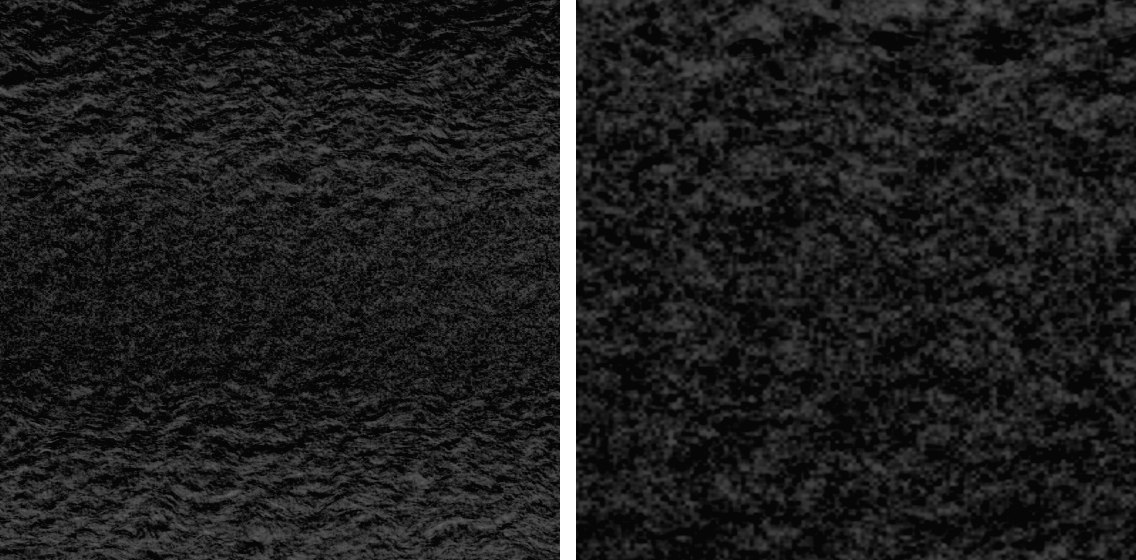
Left: the whole. Right: its middle third, enlarged.
Give the GLSL for this texture, as a Shadertoy shader.

```glsl
// Dark wrinkled sheet under low light: a lightly warped height field is shaded
// by its slope, strong at top and bottom and calm in the middle, where fine
// grain, short dark creases and faint curved streaks take over.

#define WRINKLE_SCALE vec2(29.0, 47.0)
#define GRAIN_SCALE vec2(215.0, 240.0)
#define WRINKLE_ROUGH 0.064
#define WRINKLE_CALM 0.026
#define GRAIN_ROUGH 0.033
#define GRAIN_CALM 0.051
#define CREASE_DEPTH 0.085
#define STREAK_DEPTH 0.05
#define BLACK_FLOOR 0.022
#define SHEEN_KNEE 0.235

float hash(vec2 cell) {
    vec3 p = fract(vec3(cell.xyx) * vec3(0.1031, 0.1030, 0.0973));
    p += dot(p, p.yzx + 33.33);
    return fract((p.x + p.y) * p.z);
}

float noise(vec2 p) {
    vec2 cell = floor(p);
    vec2 f = p - cell;
    f = f * f * f * (f * (f * 6.0 - 15.0) + 10.0);
    float low = mix(hash(cell), hash(cell + vec2(1.0, 0.0)), f.x);
    float high = mix(hash(cell + vec2(0.0, 1.0)), hash(cell + vec2(1.0, 1.0)), f.x);
    return mix(low, high, f.y);
}

// Slope of the wrinkles towards the light, with a spread near one
float wrinkleSlope(vec2 p) {
    const vec2 toLight = vec2(-0.18, 0.36);
    vec2 q = p * WRINKLE_SCALE;
    float sum = 0.0;
    float weight = 0.85;
    for (int i = 0; i < 4; i++) {
        sum += weight * (noise(q - toLight) - noise(q + toLight));
        q = mat2(0.95, 0.3, -0.3, 0.95) * q * 1.85 + 17.3;
        weight = i == 0 ? 1.0 : weight * 0.88;
    }
    return sum * 2.8;
}

// Fine speckle at two sizes, centred on zero
float grain(vec2 p) {
    float coarse = noise(p * GRAIN_SCALE) - 0.5;
    float fine = noise(p * GRAIN_SCALE * 1.83 + 41.7) - 0.5;
    return coarse * 3.4 + fine * 3.6;
}

// Broad light: bright foot, soft band in the upper half, dark top edge
float sheen(vec2 uv) {
    float foot = 0.11 * (1.0 - smoothstep(0.0, 0.36, uv.y));
    float bandOffset = (uv.y - 0.72) / 0.17;
    float band = 0.068 * exp(-bandOffset * bandOffset);
    float sideOffset = (uv.y - 0.48) / 0.2;
    float side = 0.038 * smoothstep(0.15, 0.9, uv.x) * exp(-sideOffset * sideOffset);
    float topShade = 0.04 * smoothstep(0.82, 1.0, uv.y);
    float patches = 0.014 * (noise(uv * 5.0 + 3.1) - 0.5);
    return 0.07 + foot + band + side - topShade + patches;
}

void mainImage(out vec4 fragColor, in vec2 fragCoord) {
    vec2 uv = fragCoord / iResolution.xy;

    // Bend the sheet so that the ridges wander
    vec2 bend = vec2(noise(uv * 9.0 + 5.0), noise(uv * 11.0 + 27.0)) - 0.5;
    vec2 ripple = vec2(noise(uv * 42.0 + 61.0), noise(uv * 46.0 + 83.0)) - 0.5;
    vec2 sheet = uv + bend * 0.024 + ripple * 0.007;

    float calm = smoothstep(0.22, 0.40, uv.y) * (1.0 - smoothstep(0.55, 0.78, uv.y));
    float tone = sheen(uv);
    tone += mix(WRINKLE_ROUGH, WRINKLE_CALM, calm) * wrinkleSlope(sheet);
    tone += mix(GRAIN_ROUGH, GRAIN_CALM, calm) * grain(uv);

    // Short dark creases above the middle
    float creaseZone = smoothstep(0.50, 0.64, uv.y) * (1.0 - smoothstep(0.76, 0.9, uv.y));
    float crease = smoothstep(0.70, 0.80, noise(sheet * vec2(38.0, 100.0) + 9.0));
    tone -= CREASE_DEPTH * creaseZone * crease;

    // Faint upright streaks curving through the left of the middle
    float curve = uv.x + 0.9 * (uv.y - 0.55) * (uv.y - 0.55);
    float streak = noise(vec2(curve * 62.0, uv.y * 15.0) + bend) - 0.5;
    tone += STREAK_DEPTH * calm * (1.0 - smoothstep(0.3, 0.7, uv.x)) * streak;

    // Compress highlights and hold the shadows
    tone = min(tone, SHEEN_KNEE) + 0.5 * max(tone - SHEEN_KNEE, 0.0);
    tone = max(tone, BLACK_FLOOR);
    fragColor = vec4(vec3(tone), 1.0);
}
```
